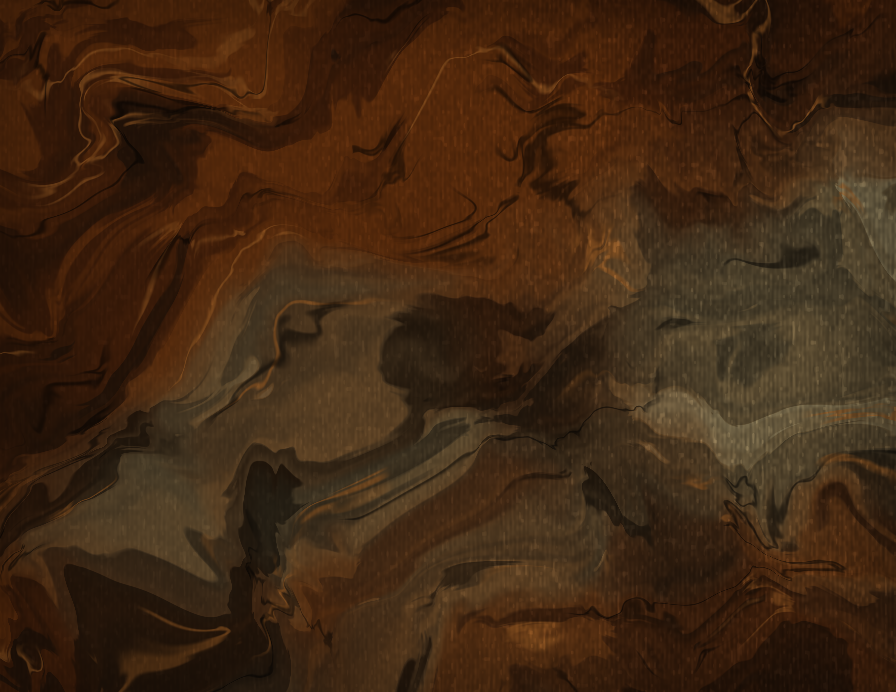
Give the GLSL for this texture, as a Shadertoy shader.

```glsl
// Dark marbled oil paint: rust, umber and olive swirls dragged diagonally over woven canvas.

const vec3 UMBER = vec3(0.125, 0.066, 0.027);
const vec3 RUST = vec3(0.22, 0.10, 0.03);
const vec3 SIENNA = vec3(0.325, 0.155, 0.04);
const vec3 SOOT = vec3(0.12, 0.08, 0.04);
const vec3 OLIVE = vec3(0.25, 0.185, 0.11);
const vec3 TAN = vec3(0.36, 0.255, 0.14);
const vec3 SAND = vec3(0.47, 0.38, 0.26);
const vec3 OCHRE = vec3(0.52, 0.31, 0.12);
const vec3 SLATE = vec3(0.28, 0.29, 0.22);

float hash(vec2 p) {
    vec3 h = fract(vec3(p.xyx) * 0.1031);
    h += dot(h, h.yzx + 33.33);
    return fract((h.x + h.y) * h.z);
}

float noise(vec2 p) {
    vec2 i = floor(p), f = fract(p);
    f = f * f * f * (f * (f * 6.0 - 15.0) + 10.0);
    return mix(mix(hash(i), hash(i + vec2(1, 0)), f.x),
               mix(hash(i + vec2(0, 1)), hash(i + vec2(1, 1)), f.x), f.y);
}

float fbm(vec2 p) {
    float sum = 0.0, gain = 0.52;
    for (int i = 0; i < 5; i++) {
        sum += gain * noise(p);
        p = mat2(0.96, 0.28, -0.28, 0.96) * p * 2.05 + 17.3;
        gain *= 0.5;
    }
    return sum;
}

// Swirls: each pass displaces the point by finer noise.
vec2 swirl(vec2 p, float amount) {
    float freq = 4.3;
    for (int i = 0; i < 5; i++) {
        vec2 s = mat2(0.8, 0.6, -0.6, 0.8) * p * freq + 11.0 * float(i);
        p += amount * (vec2(noise(s), noise(s + 47.0)) - 0.5);
        freq *= 1.8;
        amount *= 0.57;
    }
    return p;
}

// Flow coordinates: steep strokes at the left, nearly level at the right.
vec2 flow(vec2 p) {
    return vec2(p.x + 0.5 * p.y, p.y - 0.95 * p.x + 0.33 * p.x * p.x);
}

float blob(vec2 p, vec2 centre, vec2 size) {
    vec2 d = (p - centre) / size;
    return exp(-dot(d, d));
}

// A fold of paint: crisp on one side, fading on the other.
float fold(float x) {
    float f = fract(x);
    return smoothstep(0.0, 0.15, f) * (1.0 - f);
}

// A thin line where the field crosses a level.
float vein(float field, float level, float width) {
    return 1.0 - smoothstep(0.1 * width, width, abs(field - level));
}

vec3 warmPaint(float t) {
    return mix(mix(UMBER, RUST, smoothstep(0.1, 0.42, t)), SIENNA, smoothstep(0.38, 0.68, t));
}

vec3 coolPaint(float t) {
    vec3 c = mix(SOOT, OLIVE, smoothstep(0.2, 0.52, t));
    c = mix(c, TAN, smoothstep(0.5, 0.75, t));
    return mix(c, SAND, smoothstep(0.75, 1.05, t));
}

// Woven threads with tiny scattered glints.
float weave(vec2 p, float threads) {
    vec2 t = p * threads;
    float ribs = sin(6.2832 * t.x + 2.0 * noise(t * 0.2)) * noise(t * vec2(1.0, 0.5));
    float glint = smoothstep(0.76, 0.95, noise(t * vec2(1.5, 0.7) + 90.0));
    return 0.5 * ribs + 1.0 * glint + 1.1 * (noise(t * vec2(1.4, 0.9)) - 0.5);
}

void mainImage(out vec4 fragColor, in vec2 fragCoord) {
    vec2 p = fragCoord / iResolution.y;
    vec2 w = swirl(p, 0.15);
    vec2 q = flow(w) * vec2(3.6, 9.0);

    // Broad regions of warm and cool paint, with warm streaks left in the cool
    float cool = smoothstep(-0.10, 0.16, 0.34 + 0.46 * w.x - w.y);
    cool *= smoothstep(0.02, 0.36, w.x + 0.25 * w.y);
    cool *= 1.0 - 0.75 * blob(w, vec2(1.25, 0.06), vec2(0.28, 0.20));
    cool *= 1.0 - 0.7 * blob(w, vec2(0.42, 0.08), vec2(0.20, 0.12));
    float light = blob(w, vec2(1.12, 0.54), vec2(0.34, 0.24));
    cool *= 1.0 - 0.7 * smoothstep(0.48, 0.72, noise(q * 0.8 + 5.0)) * (1.0 - light);
    float shade = blob(w, vec2(0.75, 0.42), vec2(0.13, 0.13))
                + blob(w, vec2(1.00, 0.19), vec2(0.12, 0.09))
                + blob(w, vec2(0.19, 0.78), vec2(0.12, 0.09))
                + blob(w, vec2(0.18, 0.38), vec2(0.12, 0.09))
                + 0.7 * blob(w, vec2(1.08, 0.93), vec2(0.26, 0.12));

    // Marbling: soft tone, folded bands and fine drag marks
    float marble = fbm(q);
    float bands = fold(marble * 4.0 + 0.25 * q.y);
    float drag = noise(q * vec2(2.5, 6.0)) - 0.5;
    float tone = 0.46 + 1.0 * (marble - 0.5) + 0.36 * (bands - 0.42) * mix(0.6, 1.0, cool);
    tone += 0.16 * drag + 0.23 * light - 0.38 * shade;
    tone += 0.14 * blob(w, vec2(0.46, 0.74), vec2(0.30, 0.22));

    vec3 color = mix(warmPaint(tone), coolPaint(tone), cool);
    float slate = smoothstep(0.58, 0.8, noise(q * 0.8 + 31.0)) * cool;
    color = mix(color, SLATE * (0.45 + tone), 0.4 * slate);

    // Short ochre veins and dark creases along the folds
    float patchy = smoothstep(0.42, 0.7, noise(p * 8.0 + 8.0));
    float gaps = smoothstep(0.35, 0.65, noise(p * 9.0 + 52.0));
    color = mix(color, OCHRE, 0.65 * patchy * vein(fbm(q * 0.8 + 63.0), 0.5, 0.032));
    color *= 1.0 - 0.5 * gaps * vein(fbm(q * 0.8 + 24.0), 0.48, 0.026);

    // Canvas texture, strongest toward the right, and dim borders
    float grain = weave(p, 150.0) * mix(0.09, 0.21, smoothstep(0.3, 1.1, p.x));
    color = color * (1.0 + grain) + 0.07 * max(grain, 0.0);
    vec2 edge = abs(fragCoord / iResolution.xy - 0.5);
    color *= 1.0 - 0.22 * smoothstep(0.38, 0.52, max(edge.x, edge.y));
    fragColor = vec4(clamp(color, 0.0, 1.0), 1.0);
}
```
